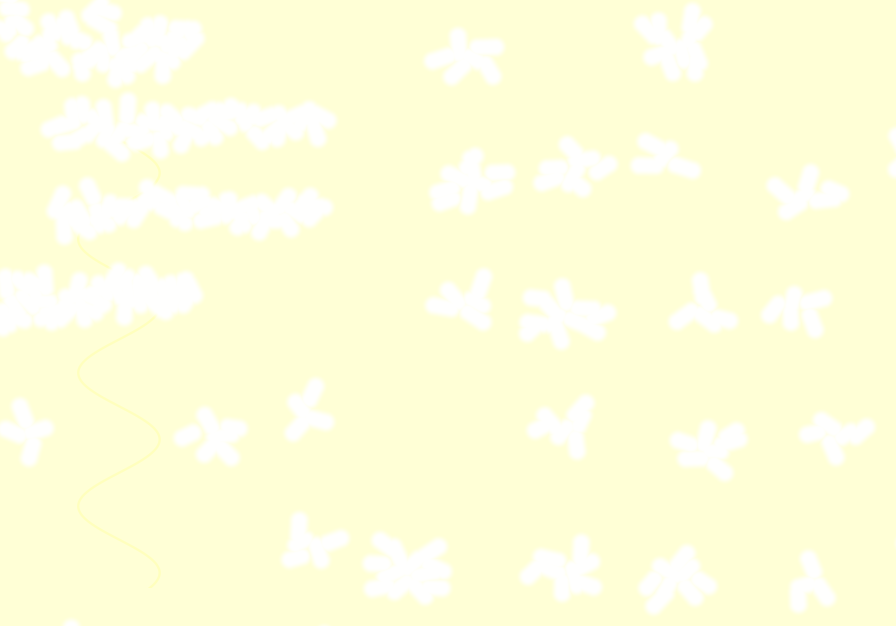
A Shadertoy shader for this pattern:

```glsl
// Soft white petals in loose clusters and dense drifts on pale cream, with a faint winding thread.

vec3 hash3(vec2 p) {
    vec3 q = fract(p.xyx * vec3(0.1031, 0.1030, 0.0973));
    q += dot(q, q.yxz + 33.33);
    return fract((q.xxy + q.yzz) * q.zyx);
}

// Distance to a rounded petal centred at the origin
float petal(vec2 p, float angle, float halfLength) {
    vec2 dir = vec2(cos(angle), sin(angle));
    float along = clamp(dot(p, dir), -halfLength, halfLength);
    return length(p - dir * along) - 0.0132;
}

// Petals radiating from one jittered centre per grid cell
float clusters(vec2 p) {
    const float cellSize = 0.2;
    vec2 home = floor(p / cellSize);
    float d = 1.0;
    for (int j = -1; j <= 1; j++)
    for (int i = -1; i <= 1; i++) {
        vec2 cell = home + vec2(i, j);
        vec3 seed = hash3(cell + 17.0);
        bool underDrifts = cell.x < 2.5 && cell.y > 1.5;
        if (underDrifts || seed.z > 0.87) continue;

        vec2 centre = (cell + 0.5 + 0.55 * (seed.xy - 0.5)) * cellSize;
        float count = floor(4.0 + 9.0 * fract(seed.z * 7.3));
        vec2 spread = vec2(0.026 + 0.0034 * count, 0.028 + 0.0014 * count);
        for (float k = 0.0; k < count; k++) {
            vec3 r = hash3(cell * 31.0 + vec2(k * 3.0, k + 90.0));
            float angle = 2.4 * k + 6.28 * seed.x + 0.9 * r.x;
            float reach = sqrt((k + 0.4 + 0.5 * r.y) / count);
            vec2 offset = spread * reach * vec2(cos(angle), sin(angle));
            float tilt = angle + 1.5 * (r.z - 0.5);
            d = min(d, petal(p - centre - offset, tilt, 0.009 + 0.006 * r.y));
        }
    }
    return d;
}

// Four crowded horizontal drifts at the upper left
float drifts(vec2 p) {
    float d = 1.0;
    for (float row = 0.0; row < 4.0; row++) {
        float inset = step(abs(row - 1.5), 1.0);
        float thickness = row < 0.5 ? 0.06 : 0.033;
        float slope = 0.07 * (hash3(vec2(row, 5.0)).x - 0.5);
        for (float k = 0.0; k < 46.0; k++) {
            vec3 r = hash3(vec2(k + 3.0, row * 53.0 + 11.0));
            float t = (k + r.x) / 46.0;
            float x = 0.085 * inset + (0.31 + 0.12 * inset) * t;
            float y = 0.935 - 0.136 * row + slope * (t - 0.5);
            y += thickness * (2.0 * r.y - 1.0) * (1.0 - 0.5 * t * t);
            d = min(d, petal(p - vec2(x, y), 3.14 * r.z, 0.009 + 0.006 * r.x));
        }
    }
    return d;
}

// Distance to a thread that swings from side to side as it descends
float thread(vec2 p) {
    float phase = 29.5 * p.y - 13.5;
    float offset = p.x - 0.19 - 0.065 * sin(phase);
    float slope = 0.065 * 29.5 * cos(phase);
    return abs(offset) / sqrt(1.0 + slope * slope);
}

void mainImage(out vec4 fragColor, in vec2 fragCoord) {
    vec2 p = fragCoord / iResolution.y;

    vec3 cream = vec3(1.0, 1.0, 0.84);
    vec3 petalWhite = vec3(1.0, 1.0, 0.995);
    vec3 threadYellow = vec3(1.0, 1.0, 0.70);

    // Thread lies beneath the petals
    float line = 1.0 - smoothstep(0.0008, 0.003, thread(p));
    line *= step(0.06, p.y) * step(p.y, 0.8);
    vec3 color = mix(cream, threadYellow, 0.7 * line);

    float d = min(clusters(p), drifts(p));
    color = mix(color, petalWhite, 1.0 - smoothstep(-0.0065, 0.0065, d));
    fragColor = vec4(color, 1.0);
}
```
